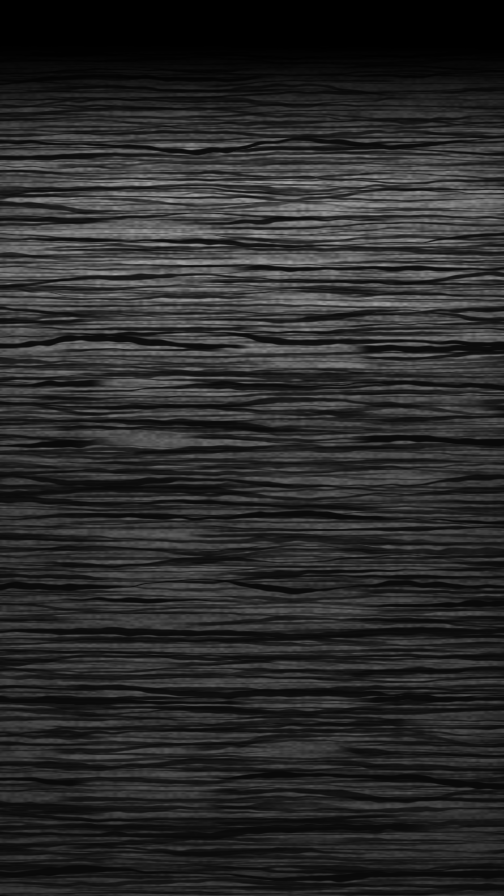
This texture is drawn by a Shadertoy shader. Its source:

```glsl
// Dark brushed wood: wandering horizontal grooves under a soft light from above.
#define GROOVE_ROWS 66.0
#define LAYERS 4
#define LAYER_SCALE 1.42
#define GROOVE_TONE 0.035
#define PEAK_LIGHT 0.50
#define LOW_LIGHT 0.30
#define WANDER 0.9
#define TILT 1.6
#define GRAIN 0.28

float hash(vec2 p) {
    vec3 q = fract(vec3(p.xyx) * 0.1031);
    q += dot(q, q.yzx + 33.33);
    return fract((q.x + q.y) * q.z);
}

float noise(vec2 p) {
    vec2 cell = floor(p), f = fract(p);
    f = f * f * (3.0 - 2.0 * f);
    float low = mix(hash(cell), hash(cell + vec2(1, 0)), f.x);
    float high = mix(hash(cell + vec2(0, 1)), hash(cell + vec2(1, 1)), f.x);
    return mix(low, high, f.y);
}

// Darkness of one set of grooves; every row holds one tilted, uneven line.
float grooves(vec2 p, float rows, float seed, float density) {
    float y = p.y * rows;
    float soft = 0.6 * rows / iResolution.y + 0.03;
    float dark = 0.0;
    for (int i = -2; i <= 2; i++) {
        float id = floor(y) + float(i);
        vec2 key = vec2(id * 7.0 + seed, seed * 3.0 + id);
        float slope = (hash(key) - 0.5) * TILT;
        float center = id + 0.5 + 0.7 * (hash(key + 19.0) - 0.5);
        center += slope * (p.x - 0.28);
        center += WANDER * (noise(vec2(p.x * 9.0 + seed, key.x)) - 0.5);
        center += 0.16 * (noise(vec2(p.x * 55.0, key.x + 3.0)) - 0.5);
        float ragged = noise(vec2(p.x * 90.0, y * 2.0 + seed));
        float width = mix(0.03, 0.27, noise(vec2(p.x * 13.0, key.x + 11.0)));
        width *= density * (0.75 + 0.5 * ragged);
        float present = smoothstep(0.22, 0.42, noise(vec2(p.x * 6.0, key.x + 31.0)));
        float line = 1.0 - smoothstep(-soft, soft, abs(y - center) - width);
        dark = max(dark, line * present * mix(0.65, 1.0, hash(key + 5.0)));
    }
    return dark;
}

// Light by distance from the top: black edge, bright band, long falloff.
float lighting(float depth) {
    float rise = smoothstep(0.045, 0.21, depth);
    float level = mix(PEAK_LIGHT, LOW_LIGHT, smoothstep(0.29, 0.57, depth));
    return rise * level * (1.0 - 0.32 * smoothstep(0.75, 1.0, depth));
}

void mainImage(out vec4 fragColor, in vec2 fragCoord) {
    vec2 p = fragCoord / iResolution.y;
    float across = fragCoord.x / iResolution.x;
    float depth = 1.0 - p.y;

    // Raised wood faces with long streaks and fine grain
    float streak = noise(vec2(p.x * 5.0, p.y * 150.0));
    float fibre = noise(vec2(p.x * 38.0, p.y * 330.0));
    float speck = noise(p * vec2(210.0, 480.0));
    float face = 0.72 + 0.38 * streak + GRAIN * (fibre - 0.5) + GRAIN * (speck - 0.5);

    // Overlapping grooves, thicker in the shaded lower part
    float density = mix(0.72, 1.05, smoothstep(0.25, 0.55, depth));
    density *= 0.85 + 0.3 * noise(vec2(p.x * 2.0, p.y * 24.0));
    float open = 1.0;
    float rows = GROOVE_ROWS;
    for (int i = 0; i < LAYERS; i++) {
        float strength = 1.0 - 0.13 * float(i);
        open *= 1.0 - strength * grooves(p, rows, 17.0 * float(i) + 2.0, density);
        rows *= LAYER_SCALE;
    }

    // Shading toward the sides and the lit surface
    float side = 1.0 - 0.18 * pow(abs(across * 2.0 - 1.0), 3.0);
    float floorTone = GROOVE_TONE * smoothstep(0.04, 0.16, depth);
    float tone = mix(floorTone, lighting(depth) * face * side, open);
    fragColor = vec4(vec3(clamp(tone, 0.0, 1.0)), 1.0);
}
```
